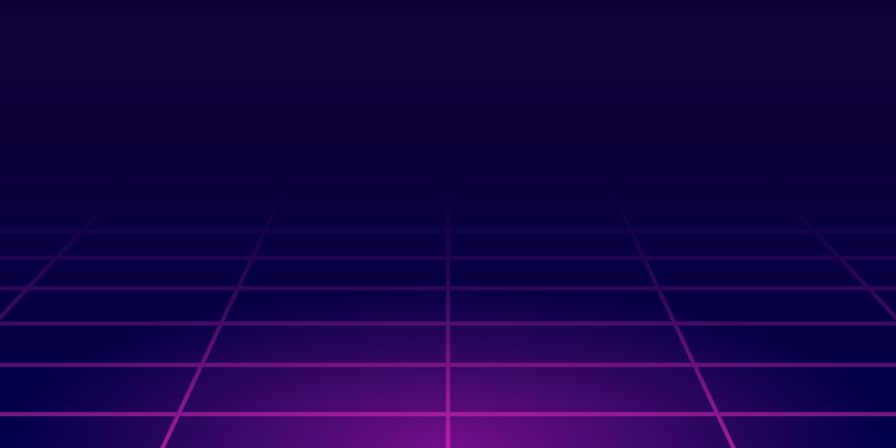
This background is drawn by a WebGL 2 fragment shader. Its source:

```glsl
#version 300 es
precision highp float;
// Neon perspective floor grid fading into a dark indigo sky, with a violet glow at the bottom.

uniform vec2 u_resolution;
out vec4 outColor;

// Night sky: deep blue below, a faint plum band, and a darker strip on top.
vec3 skyColor(float y) {
    vec3 sky = mix(vec3(0.004, 0.0, 0.29), vec3(0.056, 0.002, 0.218), clamp(y / 0.82, 0.0, 1.0));
    sky = mix(sky, vec3(0.066, 0.01, 0.206), smoothstep(0.812, 0.832, y));
    return mix(sky, vec3(0.05, 0.0, 0.2), smoothstep(0.962, 0.976, y));
}

// Soft-edged stroke from the distance to its centre line.
float stroke(float dist, float pixel) {
    float halfWidth = 0.0046;
    return 1.0 - smoothstep(halfWidth - pixel, halfWidth + pixel, dist);
}

// Coverage of the grid, whose rails meet above the canvas.
float floorGrid(vec2 p, float pixel) {
    float drop = 1.3516 - p.y;

    // Rails fan out from the vanishing point.
    float slope = 0.4715 * round(p.x / (0.4715 * drop));
    float railDist = abs(p.x - slope * drop) / sqrt(1.0 + slope * slope);

    // Rungs are evenly spaced in depth, the reciprocal of the drop.
    float spacing = 0.07384;
    float offset = 0.613;
    float rung = round(1.0 / (drop * spacing) - offset) + offset;
    float rungDist = abs(drop - 1.0 / (rung * spacing));

    return max(stroke(railDist, pixel), stroke(rungDist, pixel));
}

void main() {
    // Height runs from 0 to 1; x is zero at the centre.
    vec2 p = (gl_FragCoord.xy - vec2(0.5 * u_resolution.x, 0.0)) / u_resolution.y;
    float pixel = 1.0 / u_resolution.y;

    // Wide elliptical glow resting on the lower edge.
    vec3 color = skyColor(p.y);
    float glow = max(0.0, 1.0 - length(p / vec2(1.0, 0.365)));
    color = mix(color, vec3(0.46, 0.06, 0.54), pow(glow, 1.1));

    // Grid lines brighten toward the viewer.
    float nearness = clamp(1.0 - p.y / 0.58, 0.0, 1.0);
    float opacity = 0.6 * pow(nearness, 1.3);
    color = mix(color, vec3(0.95, 0.17, 0.75), floorGrid(p, pixel) * opacity);

    outColor = vec4(color, 1.0);
}
```
